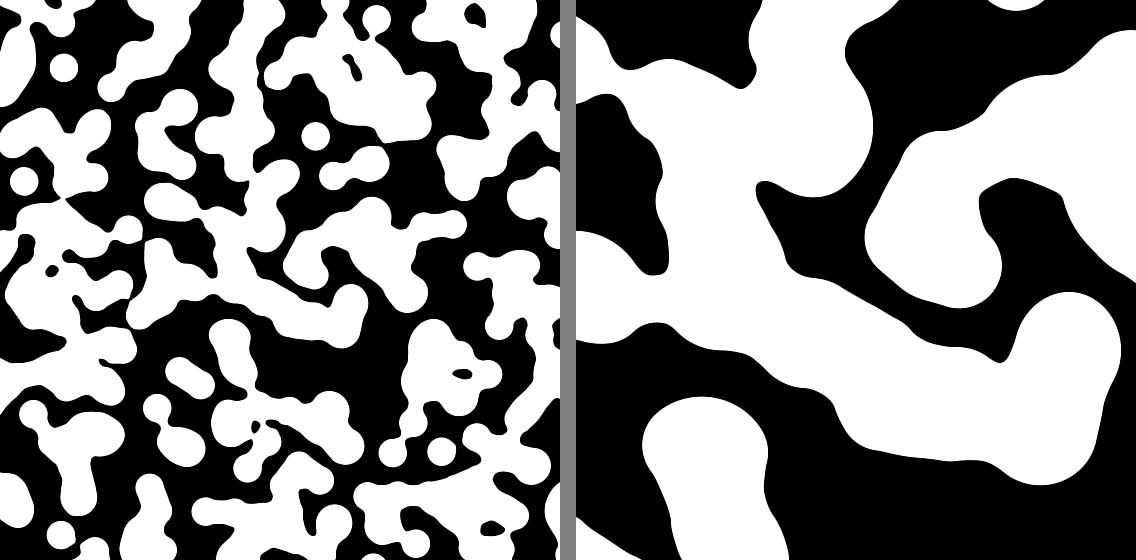
Left: the whole. Right: its middle third, enlarged.
Give the GLSL for this texture, as a WebGL 2 fragment shader.

```glsl
#version 300 es
precision highp float;
precision highp int;

uniform vec2 u_resolution;
out vec4 fragColor;

const float CELLS = 6.0;          // scatter cells across the canvas
const int POINTS_PER_CELL = 8;
const float REACH = 0.047;        // radius where a blob's influence ends
const float LEVEL = 0.5;          // field value at the outline
const vec3 INK = vec3(0.0);
const vec3 PAPER = vec3(1.0);

// Two independent random values in 0..1 from a cell and a point index
vec2 hash2(ivec2 cell, int index) {
    uvec2 v = uvec2(cell + 64) * uvec2(1597u, 2711u) + uint(index) * uvec2(7919u, 6101u);
    v = v * 1664525u + 1013904223u;
    v.x += v.y * 1664525u;
    v.y += v.x * 1664525u;
    v ^= v >> 16u;
    v.x += v.y * 1664525u;
    v.y += v.x * 1664525u;
    v ^= v >> 16u;
    return vec2(v >> 8u) / 16777216.0;
}

// Smooth bump: 1 at the centre, 0 from the reach outwards
float bump(vec2 offset, float reach) {
    float falloff = max(1.0 - dot(offset, offset) / (reach * reach), 0.0);
    return falloff * falloff;
}

// Sum of bumps from one cell's scattered points
float cellField(vec2 p, ivec2 cell, float cells, float reach) {
    float sum = 0.0;
    for (int i = 0; i < POINTS_PER_CELL; i++) {
        vec2 center = (vec2(cell) + hash2(cell, i)) / cells;
        sum += bump(p - center, reach);
    }
    return sum;
}

// The reach is under half a cell, so the nearest 2 by 2 cells suffice
float blobField(vec2 p, float cells, float reach) {
    ivec2 corner = ivec2(floor(p * cells - 0.5));
    float sum = 0.0;
    for (int y = 0; y < 2; y++) {
        for (int x = 0; x < 2; x++) {
            sum += cellField(p, corner + ivec2(x, y), cells, reach);
        }
    }
    return sum;
}

// Threshold with an edge about one pixel wide
float coverage(float field, float level) {
    float width = max(fwidth(field) * 0.7, 1e-4);
    return clamp((field - level) / width + 0.5, 0.0, 1.0);
}

void main() {
    vec2 p = gl_FragCoord.xy / u_resolution.y;
    float field = blobField(p, CELLS, REACH);
    fragColor = vec4(mix(INK, PAPER, coverage(field, LEVEL)), 1.0);
}
```
